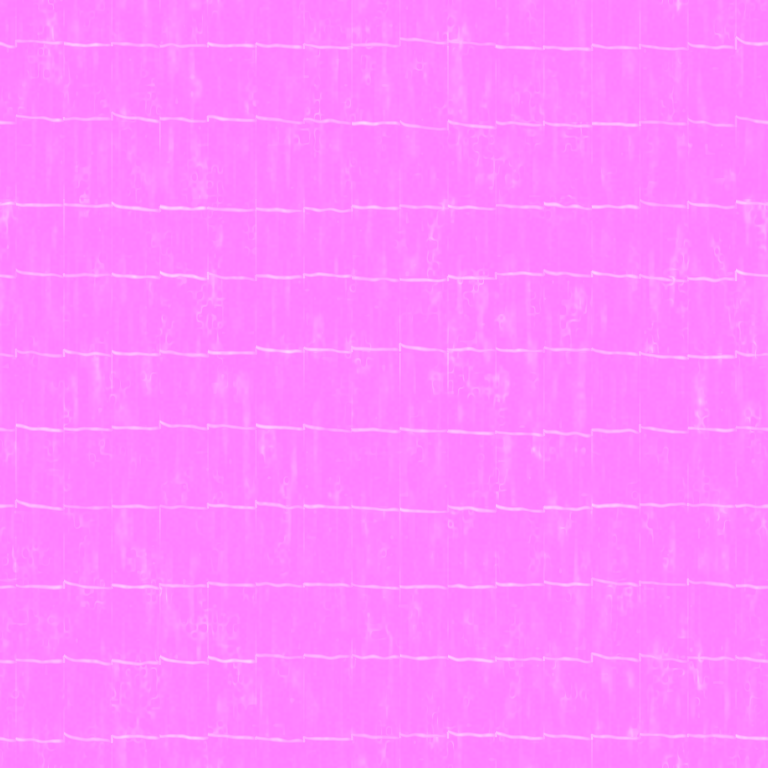
Write a three.js fragment shader that draws this texture map.

```glsl
varying vec2 vUv;

const vec2 TILES = vec2(16.0, 10.0);
const vec2 GRID_OFFSET = vec2(0.0208, 0.0405);
const float LOW_COURSE = 7.0;
const vec3 BASE = vec3(1.0, 0.495, 1.0);

float hash(vec2 p, float seed) {
  vec3 q = fract(vec3(p.xyx + seed * 7.13) * vec3(0.1031, 0.1030, 0.0973));
  q += dot(q, q.yzx + 33.33);
  return fract((q.x + q.y) * q.z);
}

// Value noise that wraps after the given number of cells
float noise(vec2 p, vec2 period, float seed) {
  vec2 i = floor(p);
  vec2 f = fract(p);
  f = f * f * (3.0 - 2.0 * f);
  vec2 a = mod(i, period);
  vec2 b = mod(i + 1.0, period);
  return mix(mix(hash(a, seed), hash(vec2(b.x, a.y), seed), f.x),
             mix(hash(vec2(a.x, b.y), seed), hash(b, seed), f.x), f.y);
}

float tiledNoise(vec2 uv, vec2 cells, float seed) {
  return noise(uv * cells, cells, seed);
}

float stroke(float dist, float core, float edge) {
  return 1.0 - smoothstep(core, edge, dist);
}

// Height of a tile's lower edge relative to its course, f runs left to right
float edgeHeight(vec2 tile, float f) {
  vec2 id = mod(tile, TILES);
  float drift = noise(vec2(id.x * 0.375, id.y), vec2(6.0, TILES.y), 3.0) - 0.5;
  float lift = hash(id, 1.0) - 0.5;
  float h = hash(id, 2.0);
  float slope = mix(0.15, 1.0, h * h);
  float sag = abs(id.y - LOW_COURSE) < 0.5 ? -0.0115 : 0.0;
  return sag + 0.011 * drift + 0.003 * lift
       + slope * (0.007 * (0.5 - f) + 0.004 * exp(-12.0 * f));
}

// Bright uneven edges with short risers where neighbours step
float courseEdges(vec2 uv, vec2 grid) {
  float row = floor(grid.y + 0.5);
  float y = (grid.y - row) / TILES.y;
  vec2 tile = vec2(floor(grid.x), row);
  float f = fract(grid.x);
  float wobble = 0.0034 * (tiledNoise(uv, vec2(72.0, 20.0), 4.0) - 0.5);
  float dist = abs(y - edgeHeight(tile, f) - wobble);
  float bright = tiledNoise(uv, vec2(80.0, 10.0), 5.0);
  float chips = tiledNoise(uv, vec2(200.0, 200.0), 16.0);
  float strength = mix(0.45, 1.0, bright) * mix(0.8, 1.15, chips);
  strength *= mix(0.7, 1.1, hash(mod(tile, TILES), 17.0));
  strength *= 1.0 - 0.6 * smoothstep(0.88, 1.0, f);
  float width = mix(0.0030, 0.0046, bright);
  float edge = strength * stroke(dist, 0.0002, width);

  float joint = floor(grid.x + 0.5);
  float right = edgeHeight(vec2(joint, row), 0.0);
  float left = edgeHeight(vec2(joint - 1.0, row), 1.0);
  float outside = max(max(min(left, right) - y, y - max(left, right)), 0.0);
  float riserDist = length(vec2((grid.x - joint) / TILES.x, outside));
  float riser = mix(0.15, 0.7, hash(mod(vec2(joint, row), TILES), 18.0));
  return max(edge, riser * stroke(riserDist, 0.0003, 0.0028));
}

// Broken upright joints, a few of them worn brighter near the top
float seams(vec2 uv, vec2 grid) {
  float joint = floor(grid.x + 0.5);
  float dist = abs(grid.x - joint) / TILES.x;
  vec2 id = mod(vec2(joint, floor(grid.y)), TILES);
  float worn = smoothstep(0.85, 1.0, hash(id, 6.0)) * smoothstep(0.3, 0.95, fract(grid.y));
  float along = smoothstep(0.35, 0.9, tiledNoise(uv, vec2(16.0, 44.0), 7.0));
  return (0.05 * along + 0.08 * worn) * stroke(dist, 0.0002, 0.0021);
}

// Upright scuffs, broken pits and specks inside each tile
float wear(vec2 uv, vec2 grid) {
  vec2 id = mod(floor(grid), TILES);
  float amount = mix(0.35, 1.0, hash(id, 8.0));
  float bands = 0.5 - 0.5 * cos(12.56637 * fract(grid.x));
  float crumble = tiledNoise(uv, vec2(190.0, 130.0), 10.0);
  float scuff = smoothstep(0.5, 0.95, tiledNoise(uv, vec2(112.0, 26.0), 9.0));
  scuff *= mix(0.25, 1.0, bands) * mix(0.3, 1.0, crumble);
  float ridge = abs(tiledNoise(uv, vec2(150.0, 104.0), 11.0) - 0.55);
  float patches = smoothstep(0.52, 0.9, tiledNoise(uv, vec2(46.0, 22.0), 12.0));
  float pits = stroke(ridge, 0.03, 0.26) * patches * crumble;
  float specks = smoothstep(0.88, 1.0, tiledNoise(uv, vec2(100.0, 90.0), 13.0));
  return amount * (0.13 * scuff + 0.14 * pits + 0.06 * specks);
}

// Short upright fibres and grain
float grain(vec2 uv) {
  float fibres = smoothstep(0.5, 1.0, tiledNoise(uv, vec2(180.0, 22.0), 14.0));
  return 0.022 * fibres + 0.022 * tiledNoise(uv, vec2(256.0, 256.0), 15.0);
}

void main() {
  vec2 grid = (vUv - GRID_OFFSET) * TILES;
  float surface = wear(vUv, grid) + seams(vUv, grid) + grain(vUv);
  float edges = 0.29 * courseEdges(vUv, grid);
  float pale = max(surface, edges) + 0.25 * min(surface, edges);
  gl_FragColor = vec4(BASE + vec3(0.0, pale, 0.0), 1.0);
}
```
